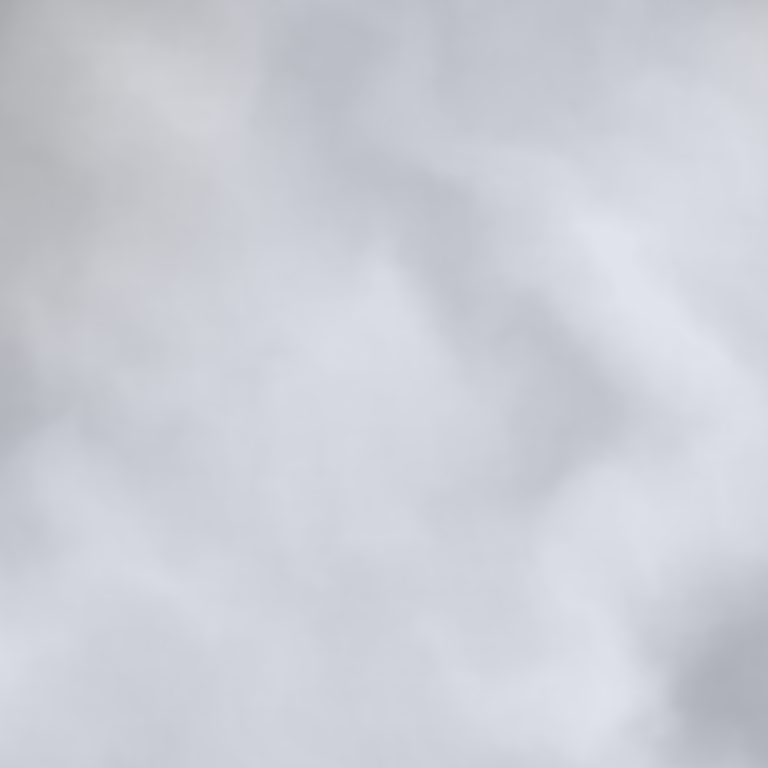
This texture is drawn by a WebGL 1 fragment shader. Its source:

```glsl
precision highp float;
uniform vec2 u_resolution;

#define BASE_TONE 0.806
#define CLOUD_SCALE 4.6
#define CLOUD_CONTRAST 0.105
#define WARP_AMOUNT 0.17
#define SHADE_DEPTH 0.112
#define GLOW 0.058
#define WEAVE_SCALE 56.0
#define WEAVE_CONTRAST 0.005
#define COOL_TINT vec3(0.0, 0.012, 0.047)
#define WARM_TINT vec3(0.004, 0.006, 0.018)

vec2 gradientAt(vec2 cell) {
  vec2 p = vec2(dot(cell, vec2(127.1, 311.7)), dot(cell, vec2(269.5, 183.3)));
  return fract(sin(p) * 43758.55) * 2.0 - 1.0;
}

float gradientNoise(vec2 p) {
  vec2 i = floor(p);
  vec2 f = fract(p);
  vec2 u = f * f * f * (f * (f * 6.0 - 15.0) + 10.0);
  float a = dot(gradientAt(i), f);
  float b = dot(gradientAt(i + vec2(1.0, 0.0)), f - vec2(1.0, 0.0));
  float c = dot(gradientAt(i + vec2(0.0, 1.0)), f - vec2(0.0, 1.0));
  float d = dot(gradientAt(i + 1.0), f - 1.0);
  return mix(mix(a, b, u.x), mix(c, d, u.x), u.y);
}

float fbm(vec2 p) {
  float sum = 0.0;
  float amplitude = 0.6;
  for (int i = 0; i < 5; i++) {
    sum += amplitude * gradientNoise(p);
    p = mat2(1.6, 1.2, -1.2, 1.6) * p + 17.3;
    amplitude *= 0.43;
  }
  return sum;
}

float softSpot(vec2 p, vec2 center, vec2 radius) {
  vec2 d = (p - center) / radius;
  return exp(-dot(d, d));
}

float segmentDistance(vec2 p, vec2 a, vec2 b) {
  vec2 ab = b - a;
  float t = clamp(dot(p - a, ab) / dot(ab, ab), 0.0, 1.0);
  return length(p - a - ab * t);
}

void main() {
  vec2 uv = gl_FragCoord.xy / u_resolution;

  // Billowing distortion of the large masses
  vec2 warp = vec2(fbm(uv * 5.0 + 3.1), fbm(uv * 5.0 + 41.7));
  vec2 p = uv + WARP_AMOUNT * warp;

  // Shaded masses: left side, top edge, diagonal fold, lower right corner
  float left = (1.0 - smoothstep(-0.02, 0.27, p.x)) * smoothstep(0.15, 0.5, p.y);
  float top = smoothstep(0.74, 1.04, p.y);
  float foldWidth = segmentDistance(p, vec2(0.43, 0.92), vec2(0.75, 0.43)) / 0.085;
  float fold = exp(-foldWidth * foldWidth);
  float corner = 1.0 - smoothstep(0.07, 0.26, length(p - vec2(1.03, 0.10)));
  float shade = 0.85 * left + 0.5 * top + 0.5 * fold + 1.1 * corner;

  // Lit masses
  float light = softSpot(p, vec2(0.86, 0.67), vec2(0.17, 0.26))
              + softSpot(p, vec2(0.79, 0.22), vec2(0.11, 0.22))
              + 0.6 * softSpot(p, vec2(0.38, 0.50), vec2(0.20, 0.18))
              + 0.4 * softSpot(p, vec2(0.08, 0.15), vec2(0.12, 0.09));

  // Soft cloud detail, drawn out a little along the fold
  vec2 along = vec2(uv.x + 0.25 * uv.y, uv.y * 0.85 + 0.15 * uv.x);
  float cloud = fbm(along * CLOUD_SCALE + 0.9 * warp + 8.6);

  // Faint horizontal and vertical weave
  float weave = gradientNoise(uv * WEAVE_SCALE * vec2(0.3, 1.0))
              + gradientNoise(uv.yx * WEAVE_SCALE * vec2(0.3, 1.0) + 31.0);

  float tone = BASE_TONE - SHADE_DEPTH * shade + GLOW * light
             + CLOUD_CONTRAST * cloud + WEAVE_CONTRAST * weave;
  tone = clamp(tone, 0.62, 0.88);

  // Warm grey at the upper left, cool grey elsewhere
  float warmth = (1.0 - smoothstep(0.0, 0.55, uv.x + 0.05 * warp.x)) * smoothstep(0.2, 1.0, uv.y);
  warmth += 0.5 * smoothstep(0.85, 1.0, uv.x) * smoothstep(0.65, 1.0, uv.y);
  vec3 color = tone + mix(COOL_TINT, WARM_TINT, clamp(warmth, 0.0, 1.0));
  gl_FragColor = vec4(color, 1.0);
}
```
